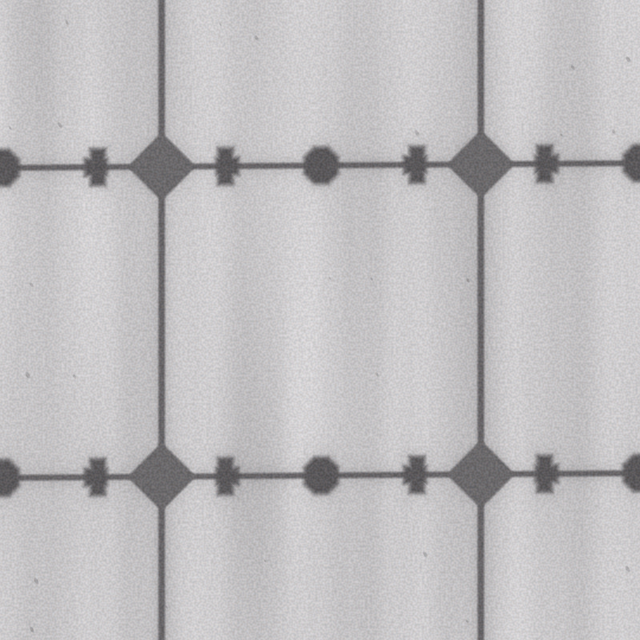
A three.js fragment shader for this texture:

```glsl
#define CELL vec2(0.4987, 0.4844)
#define ORIGIN vec2(0.2526, 0.2570)
#define TILT 0.0075
#define DIAMOND_RADIUS 0.0535
#define LINE_HALF vec2(0.0050, 0.0045)
#define LINE_BLUR 0.0028
#define KNOT_BLUR 0.0060
#define PLEATS 3.0
#define PLEAT_DEPTH 0.030
#define GRAIN_SCALE 270.0
#define GRAIN_DEPTH 0.075
#define SPECK_GRID 13.0

varying vec2 vUv;

const vec3 CLOTH = vec3(0.790, 0.783, 0.790);
const vec3 LINE = vec3(0.405, 0.395, 0.405);
const vec3 DIAMOND = vec3(0.420, 0.412, 0.420);
const vec3 KNOT = vec3(0.355, 0.346, 0.355);

float hash(vec2 p) {
  vec3 q = fract(vec3(p.xyx) * 0.1031);
  q += dot(q, q.yzx + 33.33);
  return fract((q.x + q.y) * q.z);
}

float slope(vec2 corner, vec2 offset) {
  float angle = 6.28318 * hash(corner);
  return dot(vec2(cos(angle), sin(angle)), offset);
}

float gradientNoise(vec2 p) {
  vec2 i = floor(p), f = fract(p);
  vec2 u = f * f * f * (f * (f * 6.0 - 15.0) + 10.0);
  vec2 e = vec2(1.0, 0.0);
  float low = mix(slope(i, f), slope(i + e, f - e), u.x);
  float high = mix(slope(i + e.yx, f - e.yx), slope(i + 1.0, f - 1.0), u.x);
  return mix(low, high, u.y);
}

float box(vec2 p, vec2 halfSize) {
  vec2 d = abs(p) - halfSize;
  return length(max(d, 0.0)) + min(max(d.x, d.y), 0.0);
}

float cover(float d, float blur) {
  return 1.0 - smoothstep(-blur, blur, d);
}

// Crossed side knots and a chamfered middle knot, mirrored about each diamond
float knots(vec2 p) {
  vec2 side = vec2(abs(p.x) - 0.2 * CELL.x, p.y);
  float cross = min(box(side, vec2(0.012, 0.029)),
                    box(side - vec2(0.003, 0.0), vec2(0.018, 0.014)));
  vec2 middle = vec2(abs(p.x) - 0.5 * CELL.x, p.y);
  float chamfer = (abs(middle.x) + abs(middle.y) - 0.040) * 0.7071;
  return min(cross, max(box(middle, vec2(0.027, 0.029)), chamfer));
}

// Soft vertical folds with uneven strength
float folds(vec2 p, float across) {
  float wave = -cos(6.28318 * PLEATS * (across - 0.616));
  float strength = 0.85 + 0.7 * gradientNoise(p * vec2(5.0, 1.5) + 31.0);
  float streaks = gradientNoise(p * vec2(28.0, 1.8) + 7.0);
  float cloud = gradientNoise(p * vec2(3.0, 2.2) + 53.0);
  return PLEAT_DEPTH * wave * strength + 0.024 * streaks + 0.030 * cloud;
}

// Sparse flecks, denser toward the left edge
float specks(vec2 p) {
  vec2 grid = p * SPECK_GRID, id = floor(grid);
  vec2 center = 0.2 + 0.6 * vec2(hash(id + 11.0), hash(id + 47.0));
  vec2 d = (fract(grid) - center) / SPECK_GRID;
  d.x += 0.4 * d.y;
  float radius = mix(0.0012, 0.0032, hash(id + 83.0));
  float present = step(0.87 - 0.3 * exp(-12.0 * p.x), hash(id + 5.0));
  return present * cover(length(d * vec2(1.0, 0.7)) - radius, 0.0015);
}

void main() {
  vec2 p = vUv;
  p.y -= TILT * (p.x - 0.5);
  vec2 cell = (p - ORIGIN) / CELL;
  vec2 local = (fract(cell + 0.5) - 0.5) * CELL;

  // Distances to the lattice parts
  vec2 rails = abs(local) - LINE_HALF;
  float rail = min(rails.x, rails.y);
  float diamond = (abs(local.x) + abs(local.y) - DIAMOND_RADIUS) * 0.7071;
  float knot = knots(local);
  float nearest = min(rail, min(diamond, knot));

  // Cloth, with faint shade beside the dark parts
  vec3 color = CLOTH + folds(vUv, cell.x);
  color -= 0.07 * exp(-max(nearest, 0.0) * 110.0);
  color -= 0.13 * specks(vUv);

  // Lattice
  color = mix(color, LINE, cover(rail, LINE_BLUR));
  color = mix(color, KNOT, cover(knot, KNOT_BLUR));
  color = mix(color, DIAMOND, cover(diamond, LINE_BLUR));

  // Fine grain with a slight tint
  vec2 g = vUv * GRAIN_SCALE;
  float grain = gradientNoise(g) + 0.4 * gradientNoise(g * 0.47 + 19.0);
  vec3 tint = vec3(gradientNoise(g + 101.0), 0.0, gradientNoise(g + 203.0));
  color += GRAIN_DEPTH * (grain + 0.35 * tint);

  gl_FragColor = vec4(clamp(color, 0.0, 1.0), 1.0);
}
```
